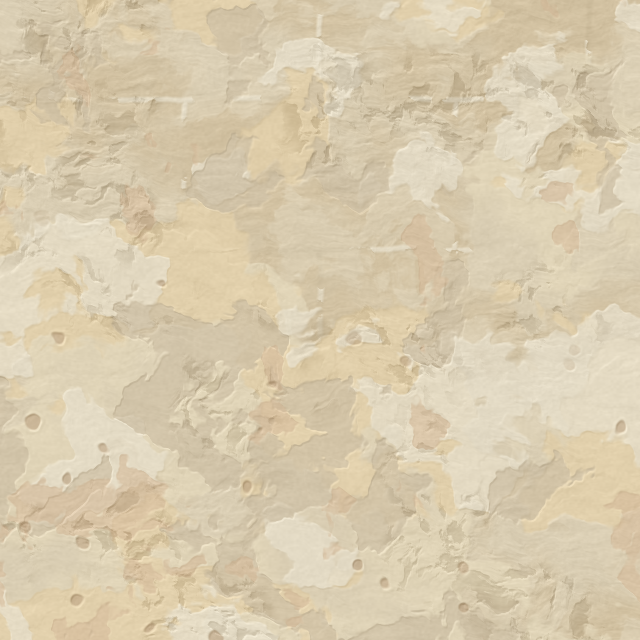
A Shadertoy shader for this texture:

```glsl
#define TAN vec3(0.820, 0.755, 0.630)
#define SAND vec3(0.852, 0.805, 0.702)
#define CREAM vec3(0.882, 0.835, 0.722)
#define PEACH vec3(0.885, 0.812, 0.665)
#define CHALK vec3(0.897, 0.865, 0.785)
#define STONE vec3(0.805, 0.750, 0.645)
#define CLAY vec3(0.835, 0.735, 0.610)
#define LIGHT_STEP vec2(-0.0016, 0.0026)
#define RELIEF 0.24
#define EDGE 0.014
#define GRAIN 0.022

float hash(vec2 p) {
    vec3 a = fract(p.xyx * 0.1031);
    a += dot(a, a.yzx + 33.33);
    return fract((a.x + a.y) * a.z);
}

float noise(vec2 p) {
    vec2 i = floor(p), f = fract(p);
    f = f * f * (3.0 - 2.0 * f);
    return mix(mix(hash(i), hash(i + vec2(1, 0)), f.x),
               mix(hash(i + vec2(0, 1)), hash(i + vec2(1, 1)), f.x), f.y);
}

float fbm(vec2 p) {
    float sum = 0.0, amp = 0.5;
    for (int i = 0; i < 5; i++) {
        sum += amp * noise(p);
        p = mat2(0.8, 0.6, -0.6, 0.8) * p * 2.03 + 17.3;
        amp *= 0.5;
    }
    return sum / 0.97;
}

float above(float value, float level) {
    return smoothstep(level - EDGE, level + EDGE, value);
}

// Scattered round holes; x is the hole, y its raised rim
vec2 pits(vec2 p) {
    vec2 cell = floor(p * 16.0), result = vec2(0);
    for (int y = -1; y <= 1; y++)
    for (int x = -1; x <= 1; x++) {
        vec2 id = cell + vec2(x, y);
        vec2 center = id + vec2(hash(id + 3.1), hash(id + 8.7));
        float radius = mix(0.07, 0.19, hash(id + 5.9));
        float d = length(p * 16.0 - center) + (noise(p * 75.0) - 0.5) * 0.14 - radius;
        float present = step(0.86, hash(id + 1.7));
        result = max(result, present * vec2(smoothstep(0.04, -0.04, d),
                                            smoothstep(0.09, 0.0, abs(d - 0.05))));
    }
    return result;
}

// Colour in rgb, surface height in w
vec4 wall(vec2 p) {
    vec2 warp = vec2(fbm(p * 11.0), fbm(p * 11.0 + 40.0)) - 0.5;
    vec2 q = p + warp * 0.08;
    float shore = mix(0.57, 0.42, smoothstep(0.55, 0.85, p.x));
    float lower = smoothstep(0.11, -0.11, p.y - shore + (fbm(p * 4.0 + 9.0) - 0.5) * 0.45);

    // Bare plaster with worn, lighter scuffs
    float mottle = fbm(q * vec2(6, 8) + 3.0);
    vec3 color = mix(TAN, SAND, smoothstep(0.32, 0.68, mottle));
    float scuff = smoothstep(0.50, 0.60, fbm(q * vec2(15, 19) + 25.0) + (mottle - 0.5) * 0.3);
    color = mix(color, SAND + 0.012, scuff * 0.65);
    float height = scuff * 0.08;

    // Faint masonry joints with broken white chips
    vec2 brick = (p + warp * 0.012 - vec2(0.08, 0.61)) / vec2(0.42, 0.235);
    brick.x += 0.5 * mod(floor(brick.y), 2.0);
    vec2 joint = abs(fract(brick + 0.5) - 0.5) * vec2(0.42, 0.235);
    joint.x = abs(fract(brick.x) - 0.5) * 0.42;
    float seam = smoothstep(0.007, 0.001, min(joint.x, joint.y)) * (1.0 - lower);
    color -= seam * 0.025 * smoothstep(0.35, 0.6, fbm(p * 9.0 + 70.0));
    float chip = seam * above(fbm(p * vec2(18, 24) + 33.0), 0.60);
    color = mix(color, CHALK, chip * 0.8);
    height += chip * 0.15;

    // Peeling coats, from the broad cream one to small flakes
    float cream = above(fbm(q * 5.0 + 12.0) + lower * 0.34, 0.67);
    color = mix(color, mix(CREAM, SAND, smoothstep(0.45, 0.7, fbm(p * 8.0 + 51.0))), cream * 0.9);
    float peach = above(fbm(q * vec2(4.5, 5) + 20.0) + lower * 0.14, 0.67);
    color = mix(color, PEACH, peach * 0.85);
    float band = exp(-pow((p.y - 0.47) / 0.17, 2.0));
    float chalk = above(fbm(q * vec2(6, 7) + 60.0) + lower * 0.06 + band * 0.06, 0.64);
    color = mix(color, CHALK, chalk * 0.8);
    float bare = above(fbm(q * 8.5 + 80.0) + lower * 0.07, 0.69);
    color = mix(color, STONE, bare * 0.75);
    float clay = above(fbm(q * 9.0 + 97.0) + lower * 0.05, 0.735);
    color = mix(color, CLAY, clay * 0.65);
    height += cream * 0.16 + chalk * 0.16 - peach * 0.10 - bare * 0.22 - clay * 0.12;

    // Crumbled clusters and pits
    float rough = smoothstep(0.50, 0.68, fbm(p * 6.0 + 110.0));
    float crumb = smoothstep(0.53, 0.68, fbm(q * 52.0 + 7.0)) * rough;
    color -= crumb * vec3(0.07, 0.075, 0.08);
    vec2 pit = pits(p) * lower;
    color = mix(color, CLAY - 0.10, pit.x * 0.6);
    height += pit.y * 0.12 - pit.x * 0.3 - crumb * 0.2;

    // Trowelled ripples, running mostly sideways
    float ripple = fbm(p * vec2(34, 85) + warp * 4.0);
    height += ripple * mix(0.62, 0.34, max(cream, peach)) * (0.7 + 0.7 * rough);
    return vec4(color, height);
}

void mainImage(out vec4 fragColor, in vec2 fragCoord) {
    vec2 p = fragCoord / iResolution.xy;
    vec4 surface = wall(p);
    float light = surface.w - wall(p + LIGHT_STEP).w;
    vec3 color = surface.rgb + clamp(light * RELIEF, -0.10, 0.06) * vec3(1.0, 1.04, 1.1);
    color += (noise(p * 230.0) - 0.5) * GRAIN + (fbm(p * vec2(20, 45)) - 0.5) * 0.035;
    fragColor = vec4(clamp(color, 0.0, 1.0), 1.0);
}
```
